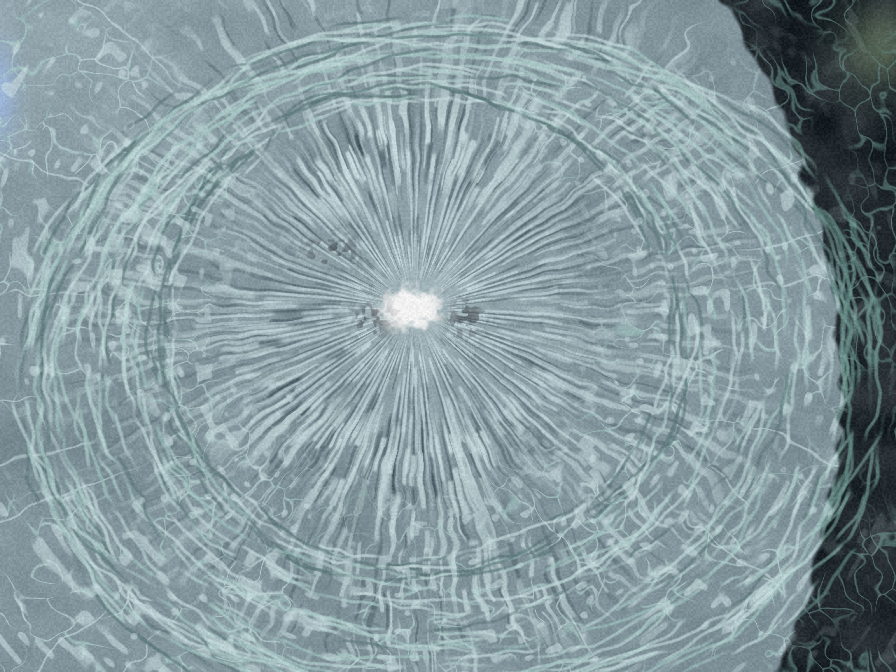
Give the GLSL for this texture, as a Shadertoy shader.

```glsl
#define IMPACT vec2(0.616, 0.54)
#define FINE_RAYS 116.0
#define SHARD_RAYS 150.0
#define NET_RAYS 76.0
#define RINGS 60
#define GLASS vec3(0.495, 0.57, 0.60)
#define FROST vec3(0.79, 0.87, 0.88)
#define TEAL vec3(0.60, 0.75, 0.73)
#define NIGHT vec3(0.10, 0.13, 0.15)
#define GRAIN 0.06

const float TAU = 6.2831853;

float hash(vec2 p) {
    vec3 q = fract(p.xyx * 0.1031);
    q += dot(q, q.yzx + 33.33);
    return fract((q.x + q.y) * q.z);
}

// Value noise repeating along x to close around a circle
float noise(vec2 p, float period) {
    vec2 i = floor(p), f = fract(p);
    f = f * f * (3.0 - 2.0 * f);
    float a = mod(i.x, period), b = mod(i.x + 1.0, period);
    return mix(mix(hash(vec2(a, i.y)), hash(vec2(b, i.y)), f.x),
               mix(hash(vec2(a, i.y + 1.0)), hash(vec2(b, i.y + 1.0)), f.x), f.y);
}

float noise(vec2 p) { return noise(p, 4096.0); }

// Voronoi cells: x = distance from a border, y = random value
vec2 cells(vec2 p, float period) {
    vec2 base = floor(p);
    float nearest = 8.0, second = 8.0, id = 0.0;
    for (int k = 0; k < 9; k++) {
        vec2 cell = base + vec2(k % 3 - 1, k / 3 - 1);
        vec2 key = vec2(mod(cell.x, period), cell.y);
        float d = length(cell + vec2(hash(key), hash(key + 71.3)) - p);
        second = min(second, max(d, nearest));
        if (d < nearest) id = hash(key + 19.7);
        nearest = min(nearest, d);
    }
    return vec2(second - nearest, id);
}

// Radial slivers broken into segments
float slivers(float a, float r, float count, float pieces, float width, float sparse) {
    float u = a * count, id = mod(floor(u), count), offset = hash(vec2(id, 3.0));
    float d = abs(fract(u) - 0.7 + 0.4 * offset) * TAU * r / count;
    float w = width * (0.4 + hash(vec2(id, floor(r * pieces))));
    float gate = noise(vec2(id, r * pieces + 9.0 * offset));
    return (1.0 - smoothstep(w * 0.4, w + 0.001, d)) * smoothstep(sparse, sparse + 0.12, gate);
}

float glow(vec2 p, vec2 center, vec2 size) {
    vec2 q = (p - center) / size;
    return exp(-dot(q, q));
}

// Broken, wavering elliptical crack
float ringCrack(vec2 p, vec2 center, vec2 radii, float seed) {
    vec2 q = (p - center) / radii;
    float a = atan(q.y, q.x) / TAU + 0.5;
    float waver = 0.09 * noise(vec2(a * 16.0, seed), 16.0)
                + 0.018 * noise(vec2(a * 110.0, seed * 3.0), 110.0) - 0.054;
    float d = abs(length(q) - 1.0 + waver) * radii.y;
    float gate = noise(vec2(a * 46.0, seed + 40.0), 46.0);
    return (1.0 - smoothstep(0.0007, 0.0036, d)) * smoothstep(0.4, 0.7, gate);
}

void mainImage(out vec4 fragColor, in vec2 fragCoord) {
    vec2 p = fragCoord / iResolution.y, v = p - IMPACT;
    float r = length(v);
    float ragged = noise(p * 42.0) - 0.5, patches = noise(p * 6.0 + 3.0);
    float a = atan(v.y, v.x) / TAU + 0.5;
    a += (0.012 * (noise(p * 9.0) - 0.5) + 0.004 * ragged) * smoothstep(0.04, 0.3, r);

    // Pane, and dark surroundings beyond its right edge
    vec3 col = GLASS + 0.05 * (patches + noise(p * 30.0) - 1.0);
    col += 0.06 * glow(p, vec2(0.15, 1.0), vec2(0.7, 0.3));
    col = mix(col, vec3(0.62, 0.73, 0.9), 0.8 * glow(p, vec2(0.0, 0.86), vec2(0.025, 0.07)));
    float rim = 1.25 - 0.52 * (p.y - 0.42) * (p.y - 0.42) + 0.02 * ragged;
    float night = smoothstep(-0.005, 0.005, p.x - rim), pane = 1.0 - night;
    vec3 outside = NIGHT + 0.12 * (noise(p * 22.0) - 0.35);
    outside += vec3(0.17, 0.2, 0.12) * glow(p, vec2(1.31, 0.93), vec2(0.06));
    col = mix(col, outside, night);

    // Haze and fine rays around the impact
    col = mix(col, FROST, 0.42 * exp(-r * r * 42.0) * pane);
    float rayZone = smoothstep(0.02, 0.08, r) * (1.0 - smoothstep(0.2, 0.36, r));
    float ray = slivers(a, r, FINE_RAYS, 18.0, 0.0025, 0.25);
    float gap = slivers(a + 0.0032, r, FINE_RAYS, 14.0, 0.0018, 0.3);
    col += (0.15 * ray - 0.12 * gap) * rayZone;

    // Frosted slivers, densest above and below
    float zone = smoothstep(0.12, 0.22, r) * (1.0 - smoothstep(0.44, 0.62, r)) * pane;
    zone *= mix(0.3, 1.0, noise(vec2(a * 12.0, r * 8.0), 12.0));
    zone *= 0.7 + 0.5 * v.y * v.y / (r * r + 0.001);
    zone *= 1.0 - 0.75 * glow(p, vec2(0.8, 0.26), vec2(0.09, 0.07));
    float frosted = slivers(a, r, SHARD_RAYS, 19.0, 0.004, 0.5)
                  + slivers(a + 0.013, r, 94.0, 13.0, 0.006, 0.6);
    col = mix(col, FROST, min(0.8 * frosted, 0.85) * zone);
    col -= 0.13 * zone * slivers(a + 0.031, r, 122.0, 16.0, 0.003, 0.5);

    // Thin jagged network and stray radial cracks
    vec2 bend = vec2(ragged, noise(p * 38.0 + 50.0) - 0.5) * 0.6;
    vec2 net = cells(vec2(a * NET_RAYS, r * 21.0) + bend, NET_RAYS);
    float crowd = smoothstep(0.2, 0.36, r) * smoothstep(0.15, 0.65, patches + 0.5 * (0.55 - p.y));
    float crack = (1.0 - smoothstep(0.01, 0.11, net.x)) * smoothstep(0.3, 0.65, noise(p * 33.0 + 20.0));
    col = mix(col, mix(FROST, TEAL, net.y), 0.7 * crack * crowd * pane);
    float stray = slivers(a, r, 44.0, 7.0, 0.0016, 0.5) * smoothstep(0.42, 0.55, r);
    col = mix(col, FROST, 0.55 * stray * pane);

    // Greenish cracks over the dark side
    vec2 web = cells(vec2(p.x * 34.0 + p.y * 9.0, p.y * 19.0) + 2.0 * bend, 4096.0);
    float thread = (1.0 - smoothstep(0.02, 0.16, web.x)) * smoothstep(0.25, 0.6, noise(p * 17.0));
    col = mix(col, vec3(0.36, 0.49, 0.48), 0.7 * thread * night);

    // Concentric cracks in an inner and an outer band
    for (int i = 0; i < RINGS; i++) {
        float seed = float(i) * 7.0 + 2.0;
        float t = smoothstep(0.2, 0.8, hash(vec2(seed, 5.0))) + 0.26 * hash(vec2(seed, 9.0)) - 0.13;
        vec2 center = mix(vec2(0.625, 0.505), vec2(0.675, 0.445), t);
        vec2 radii = mix(vec2(0.395, 0.36), vec2(0.625, 0.515), t);
        vec3 tint = mix(TEAL, FROST, hash(vec2(seed, 13.0)));
        if (i % 4 == 0) tint = vec3(0.36, 0.47, 0.48);
        tint = mix(tint, vec3(0.38, 0.55, 0.52), night * 0.8);
        col = mix(col, tint, 0.65 * ringCrack(p, center, radii, seed));
    }

    // Scattered glints
    float glint = smoothstep(0.7, 0.85, noise(vec2(a * 170.0, r * 75.0), 170.0)) * crowd;
    col = mix(col, FROST, glint * mix(0.55, 0.15, night));

    // Crushed white core with dark chips beside it
    float grit = noise(p * 95.0) * 0.6 + noise(p * 190.0) * 0.4;
    float core = glow(v, vec2(-0.005, 0.0), vec2(0.06, 0.034)) * 1.5 + 0.9 * (grit - 0.5);
    col = mix(col, vec3(0.95), smoothstep(0.4, 1.2, core) * (1.0 - smoothstep(0.05, 0.13, r)));
    float chips = glow(v, vec2(-0.12, 0.085), vec2(0.04, 0.025))
                + glow(v, vec2(0.078, -0.012), vec2(0.03))
                + glow(v, vec2(-0.065, -0.015), vec2(0.03));
    col = mix(col, NIGHT + 0.16, 0.7 * min(chips, 1.0) * smoothstep(0.45, 0.65, grit));

    col += GRAIN * (hash(floor(p * 384.0)) - 0.5);
    fragColor = vec4(clamp(col, 0.0, 1.0), 1.0);
}
```
